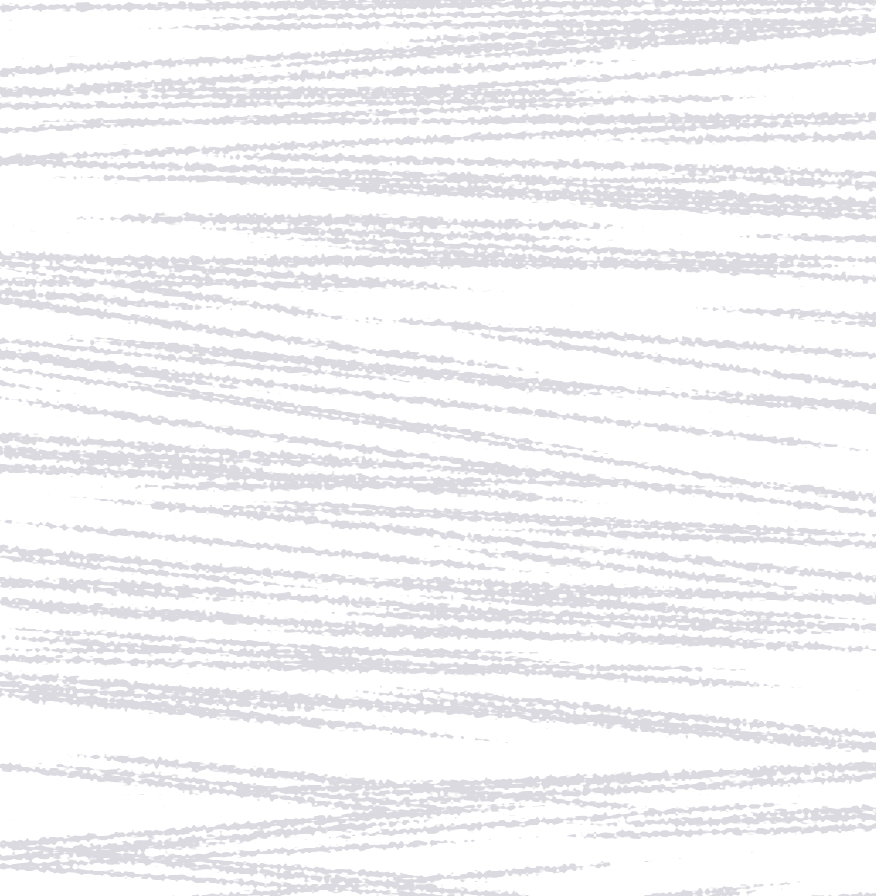
Write a Shadertoy shader that draws this pattern.

```glsl
const vec3 PAPER = vec3(1.0);
const vec3 INK = vec3(0.858, 0.856, 0.880);
const int BUNDLES = 47;
const int STROKES_PER_BUNDLE = 3;
const float STROKE_RADIUS = 0.0056;
const float GRAIN_FREQUENCY = 310.0;

float hash(vec2 p) {
    vec3 q = fract(vec3(p.xyx) * 0.1031);
    q += dot(q, q.yzx + 33.33);
    return fract((q.x + q.y) * q.z);
}

float valueNoise(vec2 p) {
    vec2 cell = floor(p);
    vec2 f = fract(p);
    f = f * f * (3.0 - 2.0 * f);
    float low = mix(hash(cell), hash(cell + vec2(1.0, 0.0)), f.x);
    float high = mix(hash(cell + vec2(0.0, 1.0)), hash(cell + vec2(1.0)), f.x);
    return mix(low, high, f.y);
}

// Mostly falling strokes, with rising ones towards the top and bottom
float bundleSlope(float height, float amount, float choice) {
    float edge = smoothstep(0.27, 0.45, abs(height - 0.47));
    float falling = -0.15 * amount * (1.0 - smoothstep(0.72, 0.86, height));
    float rising = 0.11 * amount;
    return choice < 0.6 * edge ? rising : falling;
}

// Ink load: 1 on the stroke axis, lower towards its sides and dry ends
float strokeLoad(vec2 p, vec2 centre, float slope, float bend, float halfLength, float radius) {
    float along = p.x - centre.x;
    float axis = centre.y + slope * along + bend * along * along;
    float across = abs(p.y - axis) / radius;
    float dryness = smoothstep(halfLength - 0.16, halfLength, abs(along));
    return 1.0 - across - 1.1 * dryness;
}

float hatchLoad(vec2 p) {
    float load = -1.0;
    for (int i = 0; i < BUNDLES; i++) {
        float id = float(i) + 1.0;
        float height = mix(-0.03, 1.03, (id - 0.5 + 0.9 * (hash(vec2(id, 3.0)) - 0.5)) / float(BUNDLES));
        float slope = bundleSlope(height, hash(vec2(id, 7.0)), hash(vec2(id, 11.0)));
        float middle = mix(-0.1, 1.08, hash(vec2(id, 17.0)));

        for (int j = 0; j < STROKES_PER_BUNDLE; j++) {
            vec2 key = vec2(id, 40.0 + 9.0 * float(j));
            vec2 offset = vec2(hash(key) - 0.5, hash(key + 1.0) - 0.5) * vec2(0.5, 0.018);
            offset.y += 0.011 * (float(j) - 1.0);
            float fan = 0.035 * (hash(key + 2.0) - 0.5);
            float bend = 0.025 * (hash(key + 3.0) - 0.5);
            float halfLength = mix(0.25, 0.6, hash(key + 4.0));
            float radius = STROKE_RADIUS * mix(0.8, 1.2, hash(key + 5.0));
            vec2 centre = vec2(middle, height) + offset;
            load = max(load, strokeLoad(p, centre, slope + fan, bend, halfLength, radius));
        }
    }
    return load;
}

// Paper tooth: fine grain with a little broader variation
float paperTooth(vec2 p) {
    float fine = valueNoise(p * GRAIN_FREQUENCY * vec2(0.85, 1.0));
    float broad = valueNoise(p * GRAIN_FREQUENCY * 0.4 + 50.0);
    return 0.45 + 1.05 * (fine - 0.5) + 0.25 * (broad - 0.5);
}

void mainImage(out vec4 fragColor, in vec2 fragCoord) {
    vec2 p = fragCoord / iResolution.y;
    float softness = 0.08 + 0.5 / (iResolution.y * STROKE_RADIUS);
    float ink = smoothstep(-softness, softness, hatchLoad(p) - paperTooth(p));
    fragColor = vec4(mix(PAPER, INK, ink), 1.0);
}
```
